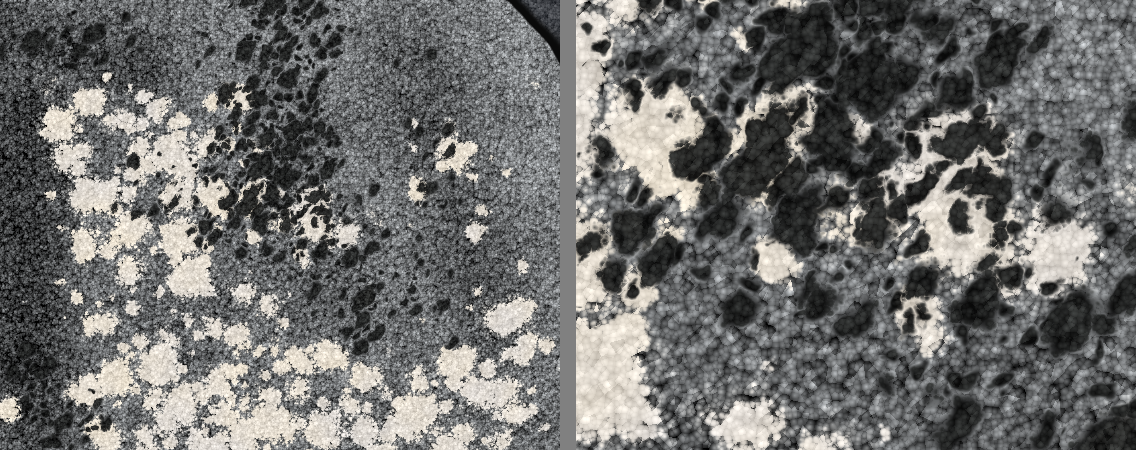
Left, the full canvas; right, a detail of the centre.
Give the GLSL for this texture, as a WebGL 1 fragment shader.

```glsl
precision highp float;
// Weathered granite boulder: speckled grey stone with pale lichen rosettes,
// a slanting band of dark moss cushions and a crevice in the upper corner.
// Cellular noise makes grain and growths; layered sines vary their density.
uniform vec2 u_resolution;

vec2 hash2(vec2 p) {
  vec2 k = vec2(dot(p, vec2(127.1, 311.7)), dot(p, vec2(269.5, 183.3)));
  return fract(sin(k) * 43758.545);
}

// Layered, turned sines, roughly -1 to 1
float waves(vec2 p) {
  float sum = 0.0, amp = 0.5;
  for (int i = 0; i < 5; i++) {
    p = mat2(0.8, 0.6, -0.6, 0.8) * p * 1.8 + 1.7;
    sum += amp * sin(p.x + 1.6 * sin(p.y));
    amp *= 0.65;
  }
  return sum;
}

// Mineral grain: nearest cell gives a bump and a random tone, centred on 0
float grain(vec2 p) {
  float nearest = 9.0, tone = 0.0;
  for (int j = -1; j <= 1; j++) {
    for (int i = -1; i <= 1; i++) {
      vec2 cell = floor(p) + vec2(i, j);
      vec2 h = hash2(cell);
      float d = length(cell + h - p);
      if (d < nearest) { nearest = d; tone = h.x * 0.4 + h.y * 0.6; }
    }
  }
  return 0.6 * (tone - 0.5) + 0.6 * (0.42 - nearest);
}

// Scattered round growths: positive inside, more and larger with density
float blobs(vec2 p, float density) {
  float field = -1.0;
  for (int j = -1; j <= 1; j++) {
    for (int i = -1; i <= 1; i++) {
      vec2 cell = floor(p) + vec2(i, j);
      vec2 h = hash2(cell + 17.3);
      float radius = mix(-0.3, 0.25 + 0.4 * h.y, smoothstep(0.0, 0.25, density - h.x));
      field = max(field, radius - length(cell + hash2(cell) - p));
    }
  }
  return field;
}

// Soft zone around a segment, 1 on it and 0 beyond the width
float zone(vec2 p, vec2 a, vec2 b, float width) {
  vec2 ab = b - a;
  float t = clamp(dot(p - a, ab) / dot(ab, ab), 0.0, 1.0);
  return 1.0 - smoothstep(0.0, width, length(p - a - ab * t));
}

void main() {
  vec2 p = gl_FragCoord.xy / u_resolution.y;
  float fine = grain(p * 230.0);
  float coarse = grain(p * 115.0 + 40.0);
  float speckle = fine * 0.6 + coarse * 0.7;
  float drift = waves(p * 7.0);
  vec2 warp = 0.011 * vec2(waves(p * 26.0), waves(p * 26.0 + 9.0));

  // Stone, lighter toward the upper right, with dark water stains at left
  float shade = 0.42 + 0.08 * smoothstep(0.5, 1.3, p.x * 0.6 + p.y * 0.6) + 0.05 * drift;
  float stain = zone(p, vec2(0.06, 0.75), vec2(0.05, 0.1), 0.2);
  stain = max(stain, 0.7 * zone(p, vec2(0.0, 0.93), vec2(0.3, 0.85), 0.15));
  stain = max(stain, 0.6 * zone(p, vec2(0.9, 0.9), vec2(1.1, 0.3), 0.16));
  shade *= 1.0 - 0.45 * stain;
  vec3 color = vec3(0.98, 1.0, 1.015) * (shade + speckle * 0.75);

  // Pale lichen: large rosettes with faint halos, and small satellites
  float pale = 0.16 + 0.12 * drift - 0.2 * smoothstep(0.7, 0.95, p.y);
  pale += 0.6 * zone(p, vec2(0.25, 0.65), vec2(0.5, 0.15), 0.3);
  pale += 0.45 * zone(p, vec2(0.42, 0.72), vec2(0.68, 0.5), 0.22);
  pale += 0.65 * zone(p, vec2(0.35, 0.04), vec2(1.1, 0.08), 0.2);
  pale += 0.4 * zone(p, vec2(0.96, 0.7), vec2(1.16, 0.25), 0.16);
  float rosette = blobs((p + warp) * 14.0, pale);
  float satellite = blobs((p + warp * 0.5) * 31.0 + 5.0, pale * 0.6);
  float halo = smoothstep(-0.3, 0.1, rosette + speckle * 0.5);
  color = mix(color, vec3(0.66, 0.655, 0.64) + speckle * 0.6, halo * 0.55);
  float lichen = max(smoothstep(-0.07, 0.07, rosette + speckle * 0.35),
                     smoothstep(-0.1, 0.1, satellite + speckle * 0.4));
  vec3 cream = mix(vec3(0.88, 0.86, 0.84), vec3(0.93, 0.89, 0.82), 0.5 + 0.5 * drift);
  color = mix(color, cream + speckle * 0.32, lichen * 0.95);

  // Moss cushions, stretched down to the right
  float mossy = 0.1 + 0.1 * drift;
  mossy += 0.75 * zone(p, vec2(0.63, 0.96), vec2(0.62, 0.65), 0.23);
  mossy += 0.65 * zone(p, vec2(0.6, 0.62), vec2(0.78, 0.36), 0.2);
  mossy += 0.4 * zone(p, vec2(0.35, 0.6), vec2(0.5, 0.5), 0.14);
  mossy += 0.5 * zone(p, vec2(0.02, 0.2), vec2(0.15, 0.08), 0.14);
  mossy += 0.4 * zone(p, vec2(0.06, 0.88), vec2(0.4, 0.95), 0.12);
  mossy += 0.3 * zone(p, vec2(0.92, 0.85), vec2(1.0, 0.3), 0.13);
  vec2 slant = mat2(0.77, 0.64, -0.64, 0.77) * (p + warp * 0.7);
  float cushion = blobs(slant * vec2(40.0, 26.0), mossy * 0.85);
  float tuft = blobs(slant * vec2(85.0, 62.0) + 8.0, mossy * 0.6);
  float moss = max(smoothstep(-0.1, 0.1, cushion + speckle * 0.4),
                   smoothstep(-0.15, 0.15, tuft + speckle * 0.4));
  float lump = 0.09 + 0.12 * max(cushion, 0.0) + 0.28 * speckle;
  color = mix(color, vec3(0.98, 1.02, 1.0) * max(lump, 0.03), moss * 0.95);

  // Rounded rim of the boulder, a black gap and shaded stone behind it
  float beyond = length(p - vec2(0.85, 0.65)) - 0.445 + 0.004 * drift;
  float corner = step(1.0, p.x) * step(0.7, p.y);
  float behind = smoothstep(0.012, 0.03, beyond) * smoothstep(0.87, 0.96, p.y + 0.03 * drift);
  vec3 crevice = mix(vec3(0.04), vec3(0.25, 0.26, 0.28) + speckle * 0.35, behind);
  color = mix(color, crevice, corner * smoothstep(-0.002, 0.003, beyond));

  gl_FragColor = vec4(clamp(color, 0.0, 1.0), 1.0);
}
```
